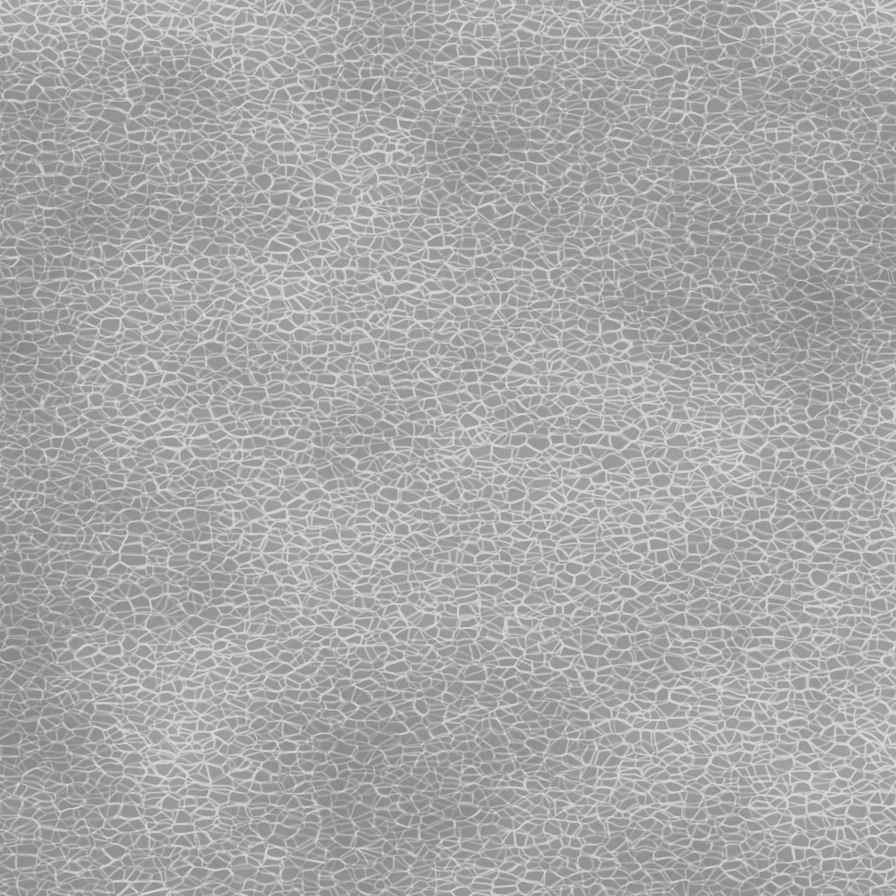
Write a Shadertoy shader that draws this texture.

```glsl
float hash(vec2 p) {
    return fract(sin(dot(p, vec2(127.1, 311.7))) * 43758.5453);
}

vec2 hash2(vec2 p) {
    return vec2(hash(p), hash(p + 57.3));
}

float noise(vec2 p) {
    vec2 i = floor(p), f = fract(p);
    f = f * f * (3.0 - 2.0 * f);
    return mix(mix(hash(i), hash(i + vec2(1, 0)), f.x),
               mix(hash(i + vec2(0, 1)), hash(i + vec2(1, 1)), f.x), f.y);
}

float fbm(vec2 p) {
    float sum = 0.0, amplitude = 0.5;
    for (int i = 0; i < 5; i++) {
        sum += amplitude * noise(p);
        p = p * 2.03 + 17.7;
        amplitude *= 0.5;
    }
    return sum;
}

// Voronoi borders of even width on the canvas, each with its own strength
float creases(vec2 uv, vec2 cells, float seed, float width) {
    vec2 p = uv * cells;
    vec2 home = floor(p), f = fract(p);
    vec2 nearCell = vec2(0.0), nearPoint = vec2(0.0);
    float nearest = 9.0;
    for (int y = -1; y <= 1; y++)
    for (int x = -1; x <= 1; x++) {
        vec2 cell = vec2(x, y);
        vec2 point = cell + hash2(home + cell + seed) - f;
        float d = dot(point, point);
        if (d < nearest) {
            nearest = d;
            nearCell = cell;
            nearPoint = point;
        }
    }

    float line = 0.0;
    for (int y = -2; y <= 2; y++)
    for (int x = -2; x <= 2; x++) {
        vec2 cell = nearCell + vec2(x, y);
        vec2 point = cell + hash2(home + cell + seed) - f;
        vec2 across = point - nearPoint;
        if (dot(across, across) > 1e-5) {
            float d = dot(0.5 * (point + nearPoint), across) / length(across * cells);
            float strength = mix(0.55, 1.4, hash(2.0 * home + cell + nearCell + seed));
            line = max(line, strength * (1.0 - smoothstep(0.0, width, d)));
        }
    }
    return line;
}

void mainImage(out vec4 fragColor, in vec2 fragCoord) {
    vec2 uv = fragCoord / iResolution.y;
    float width = max(0.0023, 1.1 / iResolution.y);

    // Slight bend of the creases
    vec2 bend = vec2(noise(uv * 75.0), noise(uv * 75.0 + 31.0)) - 0.5;
    vec2 skin = uv + 0.005 * bend;

    // Two overlapping nets, flattened so that level creases prevail
    float net = creases(skin, vec2(43, 70), 3.0, width)
              + creases(skin + 0.37, vec2(51, 85), 41.0, width);

    // Cloudy tone and fine grain
    float cloud = fbm(uv * vec2(5.0, 6.0) + 4.0) - 0.48;
    float grain = noise(uv * 330.0) - 0.5;

    float tone = 0.587 + 0.14 * net * (1.0 + 0.8 * cloud) + 0.17 * cloud + 0.025 * grain;
    tone = min(tone, 0.80 + 0.25 * (tone - 0.80) * step(0.80, tone) + step(tone, 0.80));
    vec3 tint = mix(vec3(0.0), vec3(0.007, -0.004, -0.003), smoothstep(0.58, 0.78, tone));
    fragColor = vec4(tone + tint, 1.0);
}
```
